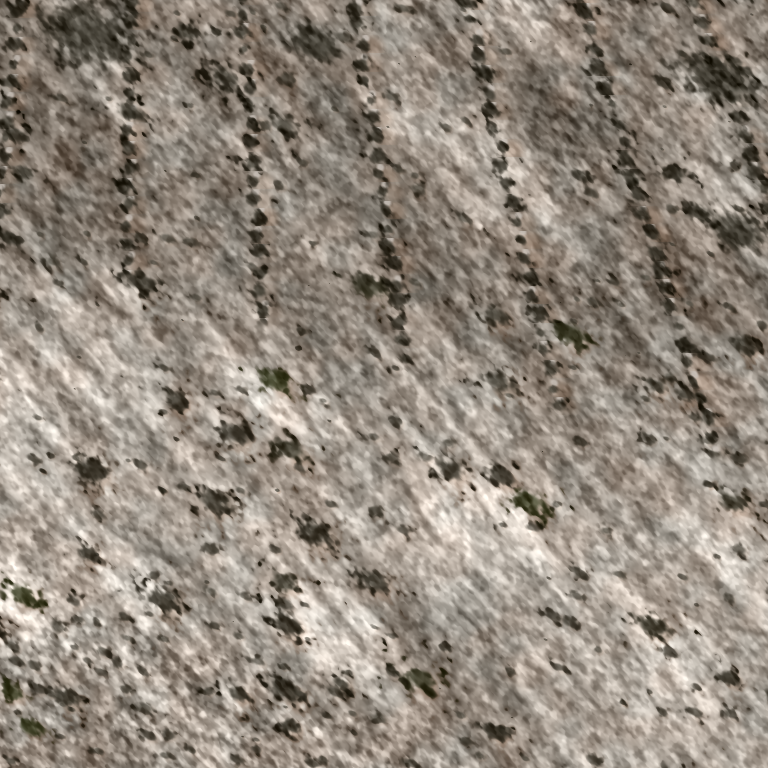
This texture is drawn by a WebGL 2 fragment shader. Its source:

```glsl
#version 300 es
precision highp float;

#define SLOPE_ANGLE -0.85
#define GRAIN_CONTRAST 0.31
#define FINE_CONTRAST 0.20
#define STREAK_CONTRAST 0.24
#define ROW_SPACING 0.146
#define ROW_FAN 0.08
#define CLUMP_STEP 0.024
#define SHRUB_DARK vec3(0.195, 0.18, 0.14)
#define SHRUB_GREEN vec3(0.25, 0.27, 0.15)
#define LITTER vec3(0.60, 0.48, 0.39)
#define PALE_STONE vec3(0.80, 0.77, 0.74)

uniform vec2 u_resolution;
out vec4 fragColor;

vec2 hash2(vec2 p) {
    return fract(sin(vec2(dot(p, vec2(127.1, 311.7)), dot(p, vec2(269.5, 183.3)))) * 43758.5);
}

mat2 rotate(float a) {
    float c = cos(a), s = sin(a);
    return mat2(c, -s, s, c);
}

// Smooth cellular noise: random cell values blended by distance
float cellNoise(vec2 p) {
    vec2 cell = floor(p);
    float sum = 0.0, total = 0.0;
    for (int j = -1; j <= 1; j++)
    for (int i = -1; i <= 1; i++) {
        vec2 id = cell + vec2(i, j);
        vec2 offset = id + 0.1 + 0.8 * hash2(id) - p;
        float weight = exp(-4.5 * dot(offset, offset));
        sum += weight * hash2(id + 37.0).x;
        total += weight;
    }
    return sum / total;
}

float blob(vec2 q, float radius, float softness) {
    return 1.0 - smoothstep(1.0 - softness, 1.0 + softness, length(q) / radius);
}

// Scattered shrubs: x = foliage, y = dry litter beside it, z = random tint
vec3 shrubs(vec2 p, float cells, float density, float rough) {
    vec2 g = p * cells, cell = floor(g);
    vec3 result = vec3(0.0);
    for (int j = -1; j <= 1; j++)
    for (int i = -1; i <= 1; i++) {
        vec2 id = cell + vec2(i, j);
        vec2 rnd = hash2(id + cells * 3.0);
        vec2 q = g - id - 0.15 - 0.7 * hash2(id + cells * 7.0);
        float radius = mix(0.12, 0.27, rnd.y) * smoothstep(0.0, 0.1, density - rnd.x) + 1e-4;
        vec2 side = q - radius * vec2(0.7, -0.6);
        q = rotate(-0.4) * q * vec2(0.72, 1.25);
        q *= 1.0 + rough;
        float foliage = blob(q, radius, 0.45);
        if (foliage > result.x) result.xz = vec2(foliage, hash2(id + 91.0).x);
        result.y = max(result.y, blob(side * (1.0 + rough), radius * 1.1, 0.5));
    }
    return result;
}

// Fanned planting rows: x = plants, y = litter, z = pale stones
vec3 plantedRows(vec2 p, float rough) {
    float depth = 1.0 - p.y;
    float spacing = ROW_SPACING + ROW_FAN * depth;
    float lane = (p.x - 0.025 + 0.1 * depth) / spacing;
    float row = round(lane);
    float v = depth / CLUMP_STEP + row * 0.37;
    vec2 id = vec2(row, floor(v));
    vec2 rnd = hash2(id + 11.0), jitter = hash2(id + 53.0) - 0.5;
    vec2 q = vec2((lane - row) * spacing, (0.5 - fract(v)) * CLUMP_STEP);
    q += jitter * vec2(0.007, 0.006);
    float present = 1.0 - smoothstep(0.0, 0.03, depth - 0.29 - 0.058 * row);
    float plant = blob(q * (1.0 + rough), mix(0.006, 0.0105, rnd.x), 0.45);
    float litter = blob(q - vec2(0.012, -0.002), 0.013, 0.6) * rnd.y;
    float stone = blob(q - vec2(0.004, 0.009), 0.0045, 0.5) * step(0.35, rnd.y);
    return present * vec3(plant, litter, stone);
}

void main() {
    vec2 p = gl_FragCoord.xy / min(u_resolution.x, u_resolution.y);
    vec2 s = rotate(SLOPE_ANGLE) * p;

    // Soil grain drawn out down the slope
    float grain = cellNoise(s * vec2(78.0, 150.0)) - 0.5;
    float fine = cellNoise(s * vec2(160.0, 260.0) + 19.0) - 0.5;
    float streak = cellNoise(s * vec2(9.0, 66.0) + 5.0) - 0.5;
    float patches = cellNoise(s * vec2(4.0, 11.0) + 8.0) - 0.5;
    float rough = 1.1 * grain + 0.6 * fine;

    // Dark upper slope, pale lower slope, scrubby lower left corner
    float upper = smoothstep(0.38, 0.78, p.y + 0.16 * p.x + 0.15 * patches);
    float scrub = 1.0 - smoothstep(-0.08, 0.06, p.y - 0.30 + 0.5 * p.x + 0.12 * patches);
    float tone = mix(0.622, 0.497, upper) - 0.02 * scrub;
    tone += (GRAIN_CONTRAST * grain + FINE_CONTRAST * fine) * (1.0 + 0.4 * scrub);
    tone += STREAK_CONTRAST * streak + 0.13 * patches;
    tone += 0.10 * smoothstep(0.15, 0.35, patches + 0.4 * streak);

    // Twin worn tracks bending down the slope
    float bend = p.x - 0.575 - 0.95 * max(0.0, 0.24 - p.y);
    float track = min(abs(bend), abs(bend - 0.033));
    float worn = smoothstep(0.06, 0.16, p.y) * (1.0 - smoothstep(0.32, 0.38, p.y));
    tone += 0.07 * worn * (1.0 - smoothstep(0.002, 0.007, track));

    vec3 color = tone + vec3(0.037, 0.0, -0.042);
    color += vec3(0.03, -0.005, -0.02) * (cellNoise(p * 28.0) - 0.5);

    // Vegetation from wide bushes down to small tufts
    float high = smoothstep(0.55, 0.68, p.y);
    vec3 bush = shrubs(p, 6.0, 0.32 * high, 0.6 * rough);
    vec3 shrub = shrubs(p, 15.0, 0.31 + 0.22 * scrub - 0.1 * high, rough);
    vec3 tuft = shrubs(p, 34.0, 0.20 + 0.32 * scrub, rough);
    vec3 rows = plantedRows(p, rough);
    float litter = max(max(0.6 * shrub.y * (1.0 - high), 0.25 * tuft.y), 0.65 * rows.y);
    color = mix(color, LITTER + 0.3 * grain, litter * 0.65);
    color = mix(color, PALE_STONE, rows.z * 0.75);

    float shade = 0.25 * grain + 0.14 * fine;
    float green = 0.8 * smoothstep(0.6, 0.95, shrub.z) * (1.0 - high);
    color = mix(color, SHRUB_DARK + 0.06 + shade, bush.x * 0.92);
    color = mix(color, mix(SHRUB_DARK + 0.02, SHRUB_GREEN, green) + shade, shrub.x * 0.85);
    color = mix(color, SHRUB_DARK + 0.05 + shade, tuft.x * 0.7);
    color = mix(color, SHRUB_DARK + 0.01 + shade, rows.x * 0.85);

    fragColor = vec4(clamp(color, 0.0, 1.0), 1.0);
}
```
